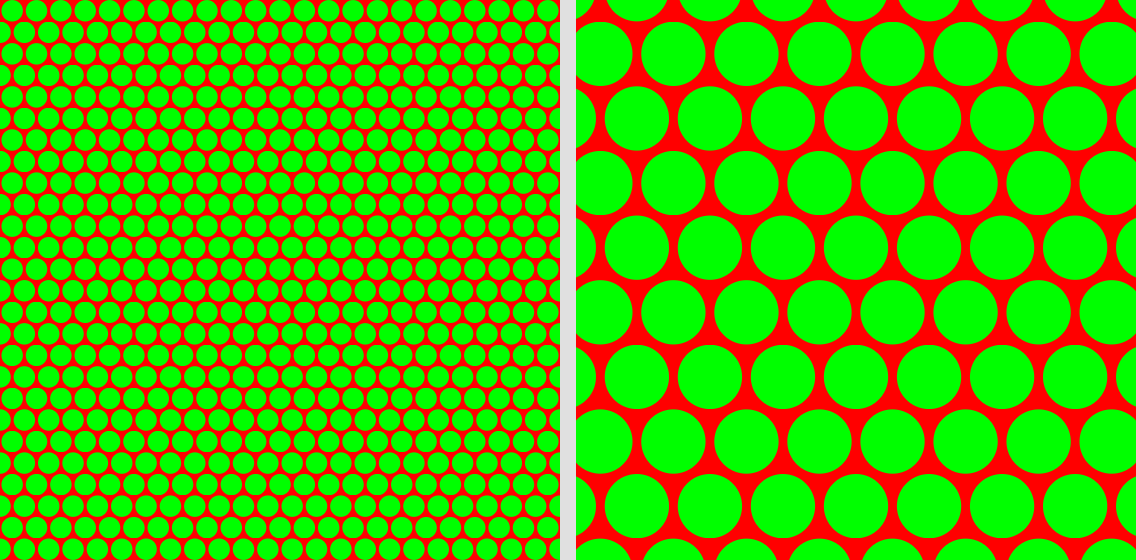
Left, the full canvas; right, a detail of the centre.
A Shadertoy shader for this pattern:

```glsl
// Staggered rows of round green dots on a red ground, tiling seamlessly.

// Signed distance to the nearest dot, in units of the dot spacing.
float dotDistance(vec2 uv) {
    vec2 grid = uv * vec2(23.0, 26.0);
    float stagger = 0.5 * mod(floor(grid.y), 2.0);
    vec2 offset = vec2(fract(grid.x + 0.5 + stagger), fract(grid.y)) - 0.5;
    offset.y *= 23.0 / 26.0; // row height relative to the dot spacing
    return length(offset) - 0.44;
}

void mainImage(out vec4 fragColor, in vec2 fragCoord) {
    float dist = dotDistance(fragCoord / iResolution.xy);

    // One-pixel edge smoothing
    float pixel = 23.0 / iResolution.x;
    float coverage = clamp(0.5 - dist / pixel, 0.0, 1.0);

    vec3 ground = vec3(1.0, 0.0, 0.0);
    vec3 dotColor = vec3(0.0, 1.0, 0.0);
    fragColor = vec4(mix(ground, dotColor, coverage), 1.0);
}
```
